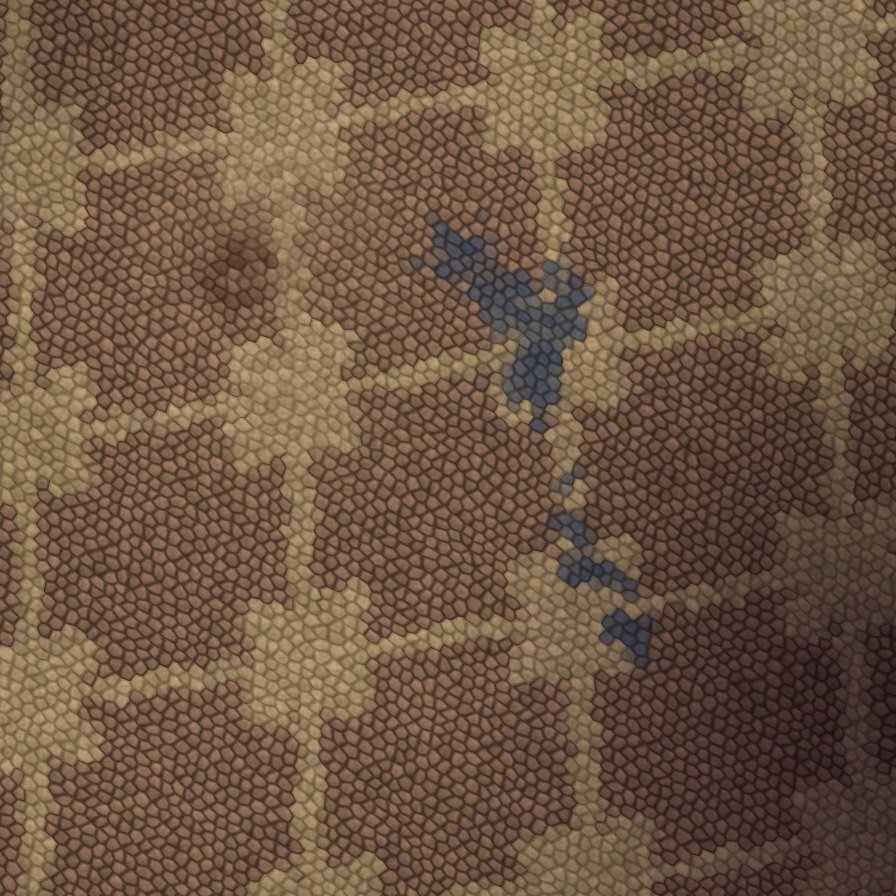
Write a Shadertoy shader that draws this texture.

```glsl
// Worn loop-pile carpet: a tilted beige trellis with four-lobed blossoms on brown.
// Jittered diagonal rows of yarn tufts carry the pattern, sampled at each tuft's
// centre so outlines turn knobbly; fading, ink stains and uneven light go on top.

vec2 hash2(vec2 p) {
    vec3 q = fract(p.xyx * vec3(0.1031, 0.1030, 0.0973));
    q += dot(q, q.yzx + 33.33);
    return fract((q.xx + q.yz) * q.zy);
}

float gradientNoise(vec2 p) {
    vec2 i = floor(p), f = p - i;
    vec2 u = f * f * f * (f * (f * 6.0 - 15.0) + 10.0);
    vec4 d;
    for (int k = 0; k < 4; k++) {
        vec2 corner = vec2(k & 1, k >> 1);
        float a = 6.2832 * hash2(i + corner + 70.0).x;
        d[k] = dot(vec2(cos(a), sin(a)), f - corner);
    }
    return mix(mix(d.x, d.y, u.x), mix(d.z, d.w, u.x), u.y);
}

float roundBox(vec2 p, float halfSize, float radius) {
    vec2 d = abs(p) - halfSize + radius;
    return length(max(d, 0.0)) + min(max(d.x, d.y), 0.0) - radius;
}

float segment(vec2 p, vec2 a, vec2 b) {
    vec2 d = b - a;
    return length(p - a - d * clamp(dot(p - a, d) / dot(d, d), 0.0, 1.0));
}

float blob(vec2 p, vec2 centre, float radius) {
    vec2 d = (p - centre) / radius;
    return exp(-dot(d, d));
}

// Trellis and blossoms: negative inside the beige, in units of one repeat
float trellis(vec2 p) {
    vec2 q = p - vec2(0.625, 0.609);
    q.x += 0.06 * q.x * q.y;
    vec2 g = inverse(mat2(0.296, 0.049, 0.0175, -0.296)) * q;
    vec2 id = floor(g + 0.5), f = g - id;
    float bars = min(abs(f.x) - 0.048, abs(f.y) - 0.040);
    vec2 b = f - 0.03 * (hash2(id + 20.0) - 0.5);
    float lobes = roundBox(abs(b) - 0.148, 0.092, 0.055);
    float blossom = min(lobes, roundBox(b, 0.185, 0.04));
    return min(bars, blossom) + 0.05 * gradientNoise(p * 34.0);
}

void mainImage(out vec4 fragColor, in vec2 fragCoord) {
    vec2 p = fragCoord / iResolution.xy;

    // Tuft rows run down to the right; s counts tufts along and across them
    vec2 along = vec2(0.79, -0.613), across = vec2(0.613, 0.79);
    vec2 warped = p + 0.007 * vec2(gradientNoise(p * 13.0), gradientNoise(p * 13.0 + 40.0));
    vec2 s = vec2(dot(warped, along) * 62.0, dot(warped, across) * 80.0);
    vec2 cell = floor(s), toCentre = vec2(0.0);
    float nearest = 9.0, second = 9.0, total = 0.0, tone = 0.0;
    for (int y = -1; y <= 1; y++)
    for (int x = -2; x <= 1; x++) {
        vec2 c = cell + vec2(x, y);
        vec2 h = hash2(c + 150.0);
        vec2 d = c + 0.5 + vec2(0.5 * mod(c.y, 2.0), 0.0) + (h - 0.5) * vec2(0.55, 0.4) - s;
        float r = length(d * vec2(0.88, 1.0));
        second = min(second, max(nearest, r));
        nearest = min(nearest, r);
        float w = exp(-22.0 * r * r);
        total += w;
        toCentre += w * d;
        tone += w * fract(h.x * 7.0 + h.y * 5.0);
    }
    toCentre /= total;
    tone /= total;
    vec2 tuft = p + along * toCentre.x / 62.0 + across * toCentre.y / 80.0;

    // Rubbed patch that blurs the pile and the pattern
    float worn = max(blob(p, vec2(0.31, 0.75), 0.12), 0.65 * blob(p, vec2(0.33, 0.56), 0.09));
    worn *= 0.85 + 0.6 * gradientNoise(p * 15.0);

    // Yarn colours
    float beige = 1.0 - smoothstep(-0.018, 0.018, trellis(tuft));
    vec3 brown = mix(vec3(0.49, 0.375, 0.295), vec3(0.53, 0.43, 0.32), worn);
    vec3 cream = mix(vec3(0.60, 0.51, 0.37), vec3(0.57, 0.48, 0.355), worn);
    vec3 col = mix(brown, cream, beige);
    col *= 0.93 + 0.15 * tone;

    // Pile relief: dark grooves and a lit upper side
    float crown = smoothstep(0.0, 0.42, second - nearest);
    float depth = mix(0.47, 0.27, beige) * (1.0 - 0.5 * worn);
    col *= 1.05 - depth * (1.0 - crown);
    col *= 1.0 - (0.22 - 0.1 * beige) * toCentre.y + 0.06 * toCentre.x;

    // Reddish spill and patchy blue ink
    float spill = blob(tuft, vec2(0.265, 0.698), 0.045) * (0.9 + gradientNoise(tuft * 40.0));
    col = mix(col, col * vec3(0.62, 0.54, 0.57), clamp(spill, 0.0, 1.0));
    float ink = segment(tuft, vec2(0.515, 0.715), vec2(0.605, 0.625)) - 0.030;
    ink = min(ink, segment(tuft, vec2(0.62, 0.66), vec2(0.60, 0.565)) - 0.036);
    ink = min(ink, segment(tuft, vec2(0.640, 0.40), vec2(0.708, 0.284)) - 0.018);
    ink = min(ink, length(tuft - vec2(0.635, 0.453)) - 0.008);
    ink += 0.045 * gradientNoise(tuft * 32.0) + 0.02 * (tone - 0.5);
    float soak = (1.0 - smoothstep(-0.016, 0.012, ink)) * (0.62 + 0.35 * tone);
    col = mix(col, vec3(0.23, 0.255, 0.31) * (0.7 + 0.4 * crown), soak);

    // Uneven light: violet shade low on the right, dimmer edges, soft glow
    float shade = 1.0 - smoothstep(0.05, 0.58, length(p - vec2(1.02, 0.16)));
    col *= mix(vec3(1.0), vec3(0.54, 0.48, 0.60), shade);
    col *= 0.93 + 0.13 * blob(p, vec2(0.32, 0.62), 0.45) + 0.10 * gradientNoise(p * 3.0 + 5.0);
    col *= 1.0 - 0.13 * smoothstep(0.65, 1.0, p.x) * (1.0 - smoothstep(0.6, 0.9, p.y));
    col *= 1.0 - 0.12 * blob(p, vec2(0.0, 1.0), 0.22);

    // Fine fibre grain
    col *= 1.0 + 0.13 * gradientNoise(p * 190.0) + 0.10 * gradientNoise(p * 95.0);
    fragColor = vec4(clamp(col, 0.0, 1.0), 1.0);
}
```
